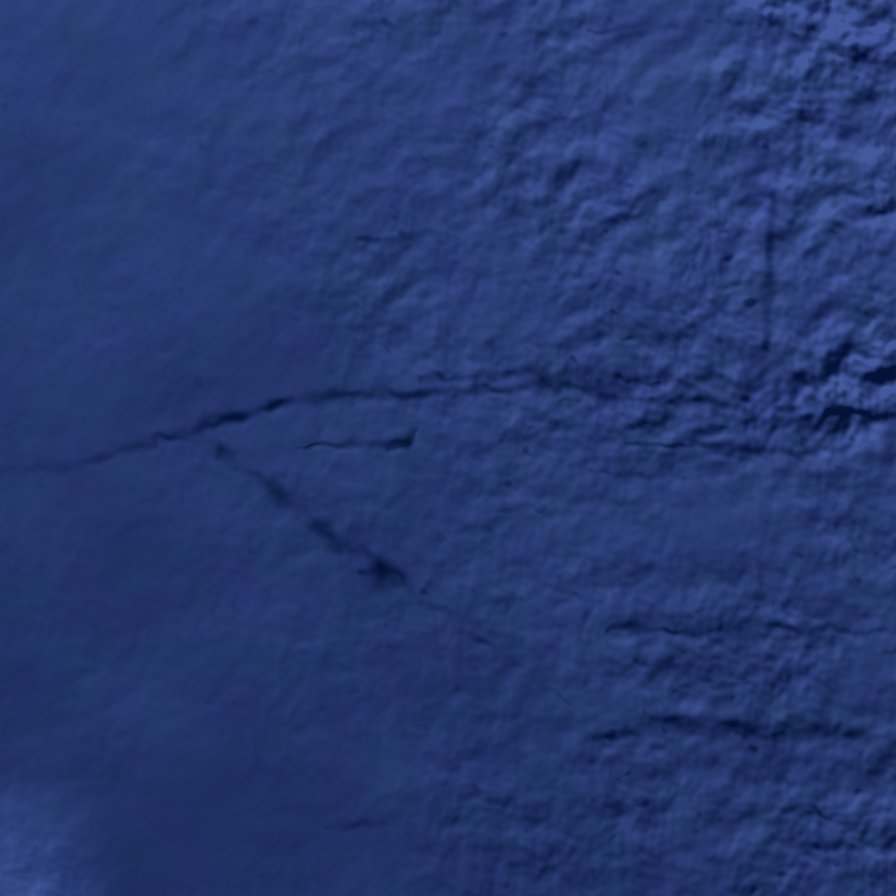
A WebGL 2 fragment shader for this texture:

```glsl
#version 300 es
precision highp float;
// Weathered blue plaster: smooth on the left, rough on the right, with dark broken cracks.

#define SHADOW vec3(0.070, 0.132, 0.305)
#define SHEEN vec3(0.203, 0.282, 0.520)
#define LIGHT_DIR vec2(-0.50, 0.86)
#define LIGHT_STEP 0.0032
#define RELIEF 2.3
#define GRAIN_SCALE 30.0
#define CRACK_WIDTH 0.0062
#define CRACK_DEPTH 0.20
#define CRACK_DARKNESS 0.55
#define PIT_DARKNESS 0.60
#define MOTTLE 0.42
#define SHORT_CRACKS 16

uniform vec2 u_resolution;
out vec4 fragColor;

// Integer hash of a lattice point, two values from 0 to 1
vec2 hash(vec2 cell) {
    const uint k = 1664525u;
    uvec2 v = uvec2(ivec2(cell)) * k + 1013904223u;
    for (int i = 0; i < 2; i++) {
        v.x += v.y * k;
        v.y += v.x * k;
        v ^= v >> 16;
    }
    return vec2(v & 65535u) / 65535.0;
}

float corner(vec2 cell, vec2 f, vec2 o) {
    return dot(2.0 * hash(cell + o) - 1.0, f - o);
}

// Gradient noise around zero
float noise(vec2 p) {
    vec2 i = floor(p), f = fract(p);
    vec2 s = f * f * f * (f * (f * 6.0 - 15.0) + 10.0);
    return mix(mix(corner(i, f, vec2(0, 0)), corner(i, f, vec2(1, 0)), s.x),
               mix(corner(i, f, vec2(0, 1)), corner(i, f, vec2(1, 1)), s.x), s.y);
}

float fbm(vec2 p) {
    float sum = 0.0, gain = 0.6;
    for (int i = 0; i < 3; i++) {
        sum += gain * noise(p);
        p = mat2(0.8, 0.6, -0.6, 0.8) * p * 1.9 + 17.0;
        gain *= 0.52;
    }
    return sum;
}

vec2 jitter(vec2 p) {
    return vec2(noise(p), noise(p + 41.0));
}

// Soft groove along a segment, tapering towards both ends
float groove(vec2 p, vec2 a, vec2 b, float width) {
    vec2 ab = b - a;
    float t = clamp(dot(p - a, ab) / dot(ab, ab), 0.0, 1.0);
    float d = length(p - a - ab * t) / (width * (0.5 + 2.0 * t * (1.0 - t)));
    return exp(-d * d);
}

// Long crack across the middle, branches, and scattered short cracks
float cracks(vec2 p) {
    vec2 q = p + 0.014 * jitter(p * 10.0) + 0.010 * jitter(p * 34.0) + 0.006 * jitter(p * 75.0);
    float w = CRACK_WIDTH * clamp(1.0 + 1.3 * noise(p * 19.0), 0.5, 1.7);
    float spine = 0.47 + 0.09 * smoothstep(0.0, 0.42, q.x) - 0.02 * smoothstep(0.62, 0.86, q.x);
    float d = (q.y - spine) / w;
    float c = exp(-d * d) * (0.25 + 0.85 * smoothstep(0.05, 0.27, q.x));
    c += 0.7 * groove(q, vec2(0.47, 0.578), vec2(0.74, 0.575), w);
    c += groove(q, vec2(0.33, 0.495), vec2(0.45, 0.505), w);
    c += groove(q, vec2(0.44, 0.500), vec2(0.463, 0.518), w * 1.2);
    c += 0.8 * groove(q, vec2(0.25, 0.500), vec2(0.46, 0.335), w * 1.7);
    c += groove(q, vec2(0.40, 0.355), vec2(0.45, 0.345), w * 1.5);
    c += 0.3 * groove(q, vec2(0.44, 0.350), vec2(0.64, 0.210), w);
    c += groove(q, vec2(0.70, 0.502), vec2(1.06, 0.485), w * 1.4);
    c += 0.9 * groove(q, vec2(0.68, 0.295), vec2(1.08, 0.295), w * 1.2);
    c += 0.8 * groove(q, vec2(0.73, 0.195), vec2(1.06, 0.165), w * 1.3);
    c += 0.8 * groove(q, vec2(0.86, 0.905), vec2(1.05, 0.870), w * 1.2);
    c += 0.8 * groove(mix(p, q, 0.2), vec2(0.857, 0.61), vec2(0.863, 0.78), w * 1.3);
    for (int i = 0; i < SHORT_CRACKS; i++) {
        vec2 r = hash(vec2(i, 3)), s = hash(vec2(i, 9));
        vec2 a = vec2(0.36 + 0.6 * r.x, (float(i) + r.y) / float(SHORT_CRACKS));
        vec2 span = vec2(0.03 + 0.08 * s.x, 0.03 * (s.y - 0.5));
        c += (0.25 + 0.5 * a.x) * groove(q, a, a + span, w);
    }
    return min(c, 1.3) * clamp(0.75 + 1.6 * noise(p * 31.0 + 5.0), 0.1, 1.4);
}

// Strength of the surface grain: calm left, coarse right and near the long crack
float roughness(vec2 p) {
    float r = 0.13 + 0.75 * smoothstep(0.20, 1.05, p.x + 0.25 * p.y);
    r += 0.6 * smoothstep(0.70, 0.95, p.x) * smoothstep(0.66, 0.9, p.y);
    r += 0.5 * smoothstep(0.55, 0.9, p.x) * exp(-pow((p.y - 0.58) / 0.06, 2.0));
    r += 0.4 * (1.0 - smoothstep(0.02, 0.14, length(p)));
    return r * clamp(1.0 + 1.3 * noise(p * 6.0 + 11.0), 0.3, 1.8);
}

float height(vec2 p, float crack) {
    vec2 q = p + 0.012 * jitter(p * 14.0);
    float streaks = noise(mat2(0.8, -0.6, 0.6, 0.8) * q * vec2(20.0, 38.0) + 7.0);
    float ripples = noise(q * vec2(8.0, 27.0) + 23.0);
    float h = fbm(q * GRAIN_SCALE) + 0.5 * streaks * smoothstep(0.3, 0.9, p.y);
    h += 0.6 * ripples * smoothstep(0.4, 0.8, p.x);
    float ridge = groove(q, vec2(-0.15, 0.06), vec2(0.75, 0.45), 0.005) * (0.5 + noise(p * 5.0));
    return roughness(p) * h + 0.03 * ridge - CRACK_DEPTH * crack;
}

void main() {
    vec2 p = gl_FragCoord.xy / u_resolution;
    vec2 towardsLight = LIGHT_DIR * LIGHT_STEP;
    vec2 lower = p - towardsLight, upper = p + towardsLight;
    float crackLow = cracks(lower), crackHigh = cracks(upper), rough = roughness(p);
    float slope = height(lower, crackLow) - height(upper, crackHigh);

    // Broad tone, mottling and the bright lower left corner
    float tone = 0.32 + 0.18 * p.x + 0.40 * p.y + MOTTLE * fbm(p * vec2(4.0, 6.0) + 3.0);
    tone += 0.35 * rough * fbm(p * vec2(14.0, 19.0) + 31.0);
    tone += 0.75 * (1.0 - smoothstep(0.0, 0.16, length(p * vec2(1.0, 0.85))));

    // Relief, small dark pits and crack floors
    float pits = smoothstep(0.30, 0.60, noise(p * vec2(52.0, 64.0) + 3.0));
    tone += RELIEF * slope - PIT_DARKNESS * pits * min(rough, 1.0);
    tone -= CRACK_DARKNESS * 0.5 * (crackLow + crackHigh);
    tone = clamp(tone, -0.4, 1.45);
    vec3 tint = vec3(-0.004, 0.014, -0.018) * noise(p * 17.0 + 57.0);
    fragColor = vec4(mix(SHADOW, SHEEN, tone) + tint, 1.0);
}
```
